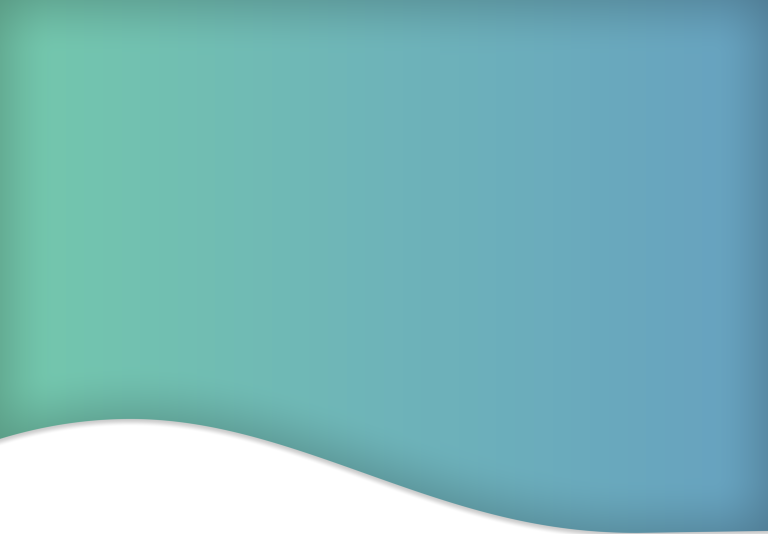
Write a Shadertoy shader that draws this background.

```glsl
// A green to blue gradient panel with soft inner shading above a white wave.

const vec3 GREEN = vec3(0.453, 0.785, 0.672);
const vec3 TEAL  = vec3(0.431, 0.705, 0.724);
const vec3 BLUE  = vec3(0.400, 0.630, 0.752);
const vec3 PAPER = vec3(1.0);

const float BANDS = 41.0;           // faint vertical steps in the gradient
const float CREST_X = 0.17;         // share of the width
const float TROUGH_X = 0.83;
const float CREST_Y = 0.2154;       // share of the height
const float TROUGH_Y = 0.002;
const float LEFT_BEND = 1.29;       // curvature left of the crest
const float RIGHT_RISE = 0.022;     // slope right of the trough
const float BELLY = 0.25;           // sag of the descending part
const float INNER_REACH = 0.105;    // inner shadow, in canvas heights
const float INNER_DARK = 0.28;
const float DROP_REACH = 0.014;     // thin shadow cast on the paper
const float DROP_DARK = 0.20;

// Height of the wave at x, both as shares of the canvas
float waveHeight(float x) {
    float left = min(x - CREST_X, 0.0);
    float right = max(x - TROUGH_X, 0.0);
    float t = clamp((x - CREST_X) / (TROUGH_X - CREST_X), 0.0, 1.0);
    float fall = mix(CREST_Y, TROUGH_Y, smoothstep(0.0, 1.0, t));
    float sag = BELLY * t * t * t * (1.0 - t) * (1.0 - t);
    return fall - sag - LEFT_BEND * left * left + RIGHT_RISE * right;
}

// Approximate signed distance above the wave, in canvas heights
float waveDistance(vec2 uv, float aspect) {
    float e = 0.004;
    float slope = (waveHeight(uv.x + e) - waveHeight(uv.x - e)) / (2.0 * e * aspect);
    return (uv.y - waveHeight(uv.x)) / sqrt(1.0 + slope * slope);
}

vec3 panelGradient(float x) {
    float step01 = floor(x * BANDS + 0.5) / BANDS;
    vec3 color = mix(GREEN, TEAL, clamp(step01 * 2.0, 0.0, 1.0));
    return mix(color, BLUE, clamp(step01 * 2.0 - 1.0, 0.0, 1.0));
}

// Share of a blurred half-plane that covers a point at this distance
float softCover(float dist) {
    return smoothstep(-INNER_REACH, INNER_REACH, dist);
}

void mainImage(out vec4 fragColor, in vec2 fragCoord) {
    vec2 uv = fragCoord / iResolution.xy;
    float aspect = iResolution.x / iResolution.y;
    float pixel = 1.0 / iResolution.y;
    float above = waveDistance(uv, aspect);

    // Panel, darkened towards each side and the wave
    float cover = softCover(uv.x * aspect) * softCover((1.0 - uv.x) * aspect)
                * softCover(1.0 - uv.y) * softCover(above);
    vec3 panel = panelGradient(uv.x) * (1.0 - INNER_DARK * (1.0 - cover));

    // Paper with the thin cast shadow
    float drop = 1.0 - smoothstep(0.0, DROP_REACH, -above);
    vec3 paper = PAPER * (1.0 - DROP_DARK * drop);

    float panelMask = smoothstep(-0.7 * pixel, 0.7 * pixel, above);
    fragColor = vec4(mix(paper, panel, panelMask), 1.0);
}
```
